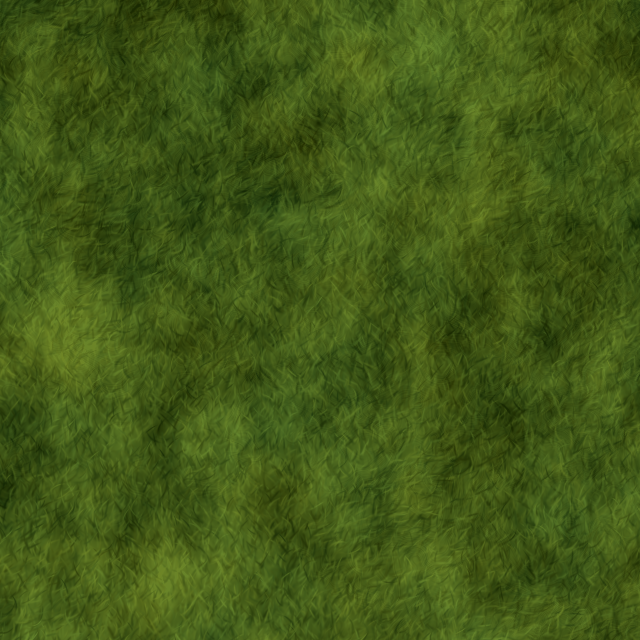
Reproduce this texture procedurally as a Shadertoy shader.

```glsl
// Dense meadow grass: many layers of soft, curved blades scattered on jittered
// grids, leaning with a slow noise field, over shaded tufts and broad patches.
// The summed brightness picks a green, and a second noise shifts its hue.

vec4 hash4(vec2 p) {
    vec4 q = fract(p.xyxy * vec4(0.1031, 0.1030, 0.0973, 0.1099));
    q += dot(q, q.wzxy + 33.33);
    return fract((q.xxyz + q.yzzw) * q.zywx);
}

float noise(vec2 p) {
    vec2 cell = floor(p), f = fract(p);
    f = f * f * (3.0 - 2.0 * f);
    float low = mix(hash4(cell).x, hash4(cell + vec2(1, 0)).x, f.x);
    float high = mix(hash4(cell + vec2(0, 1)).x, hash4(cell + vec2(1, 1)).x, f.x);
    return mix(low, high, f.y);
}

// Fractal noise, turned at each octave to hide the grid
float fbm(vec2 p) {
    float sum = 0.0, weight = 0.5;
    for (int i = 0; i < 4; i++) {
        sum += weight * noise(p);
        p = mat2(1.6, 1.2, -1.2, 1.6) * p + 17.3;
        weight *= 0.5;
    }
    return sum / 0.9375;
}

// Blends one layer of blades over the detail; x is brightness, y is hue
vec2 addBlades(vec2 detail, vec2 uv, float layer, float lean) {
    vec2 p = uv * (36.0 + 1.5 * layer) + layer * vec2(7.37, 3.71);
    vec2 cell = floor(p);
    for (int j = -1; j <= 1; j++) {
        for (int i = -1; i <= 1; i++) {
            vec2 id = cell + vec2(i, j);
            vec4 rnd = hash4(id + 61.0 * layer);
            vec4 form = hash4(id + 61.0 * layer + 203.5);
            vec2 d = p - id - rnd.xy;

            // Blade frame: y runs along the blade, x across it
            float angle = lean + (rnd.z - 0.5) * 1.9;
            float c = cos(angle), s = sin(angle);
            d = vec2(c * d.x - s * d.y, s * d.x + c * d.y);
            float along = d.y / mix(0.45, 0.95, form.x);
            float across = d.x + (form.y - 0.5) * 0.8 * d.y * d.y;

            float width = mix(0.055, 0.115, form.z) * (1.0 - 0.35 * along);
            float cover = exp(-across * across / (width * width));
            cover *= smoothstep(1.0, 0.35, abs(along)) * 0.68;
            float shade = (rnd.w - 0.5) * 1.15 + 0.12 * along;
            detail = mix(detail, vec2(shade, form.w - 0.5), cover);
        }
    }
    return detail;
}

void mainImage(out vec4 fragColor, in vec2 fragCoord) {
    vec2 uv = fragCoord / iResolution.y;

    // Broad patches stretch along a rising diagonal; tufts are smaller
    vec2 slope = vec2(0.85 * uv.x + 0.5 * uv.y, 1.3 * uv.y - 0.6 * uv.x);
    float patches = fbm(slope * 6.0 + 4.2) - 0.5;
    float tufts = fbm(uv * vec2(20.0, 17.0) + 31.0) - 0.5;

    // Blades lean mostly up and to the right
    float lean = 0.25 + 2.6 * (fbm(uv * 6.0 + 11.0) - 0.5);
    vec2 detail = vec2(0.0);
    for (int i = 0; i < 11; i++) {
        detail = addBlades(detail, uv, float(i), lean);
    }

    // Fine fibres along the lean soften the gaps between blades
    vec2 side = vec2(cos(lean), -sin(lean));
    vec2 stem = vec2(sin(lean), cos(lean));
    float fibre = noise(vec2(dot(uv, side) * 170.0, dot(uv, stem) * 60.0)) - 0.5;

    float tone = 0.61 + 1.1 * patches + 0.95 * tufts + 0.9 * detail.x + 0.17 * fibre;
    tone -= 0.15 * smoothstep(0.7, 1.05, uv.y);
    tone = clamp(tone, -0.2, 1.3);

    // Ramp from deep shade to sunlit green, then shift between cool and yellow
    vec3 shadeGreen = vec3(0.137, 0.21, 0.03);
    vec3 sunGreen = vec3(0.345, 0.447, 0.131);
    vec3 color = mix(shadeGreen, sunGreen, tone);
    float hue = 0.6 * (fbm(uv * 9.0 + 57.0) - 0.5) + 0.3 * detail.y;
    color += hue * vec3(0.1, 0.01, -0.06);
    fragColor = vec4(clamp(color, 0.0, 1.0), 1.0);
}
```
